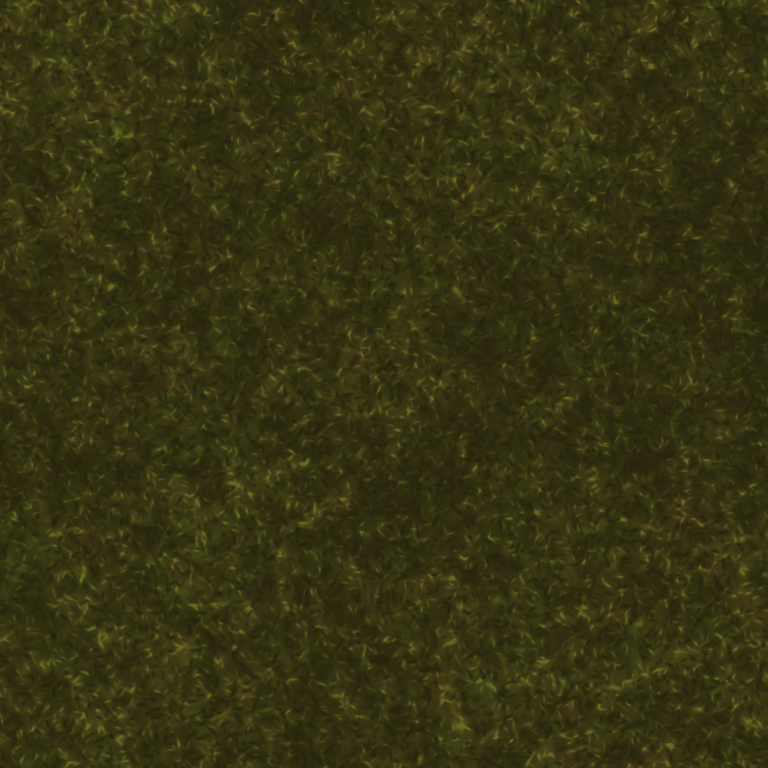
Reproduce this texture procedurally as a Shadertoy shader.

```glsl
// Dark olive moss: short soft fibres lie in all directions over clumpy noise.
// Three fibre layers and three noise scales add up to one height value, which
// sets the brightness; a slow second noise shifts the hue from green to brown.

vec3 hash3(vec2 p) {
    vec3 q = fract(vec3(p.xyx) * vec3(0.1031, 0.1030, 0.0973));
    q += dot(q, q.yxz + 33.33);
    return fract((q.xxy + q.yzz) * q.zyx);
}

mat2 rotation(float angle) {
    float c = cos(angle), s = sin(angle);
    return mat2(c, s, -s, c);
}

// Smooth value noise from -1 to 1
float noise(vec2 p) {
    vec2 cell = floor(p), f = fract(p);
    f = f * f * (3.0 - 2.0 * f);
    float low = mix(hash3(cell).x, hash3(cell + vec2(1, 0)).x, f.x);
    float high = mix(hash3(cell + vec2(0, 1)).x, hash3(cell + vec2(1, 1)).x, f.x);
    return 2.0 * mix(low, high, f.y) - 1.0;
}

// One light or dark soft stroke per cell, at a random place and angle
float fibres(vec2 p) {
    vec2 cell = floor(p);
    float sum = 0.0;
    for (int y = -1; y <= 1; y++) {
        for (int x = -1; x <= 1; x++) {
            vec2 id = cell + vec2(x, y);
            vec3 place = hash3(id);
            float tone = 2.0 * hash3(id + 57.0).y - 1.0;
            vec2 d = rotation(place.z * 3.1416) * (p - id - place.xy);
            d /= vec2(0.5, 0.18);
            sum += tone * exp(-dot(d, d));
        }
    }
    return sum;
}

void mainImage(out vec4 fragColor, in vec2 fragCoord) {
    vec2 uv = fragCoord / iResolution.y;

    // Fine fibres
    float height = 2.5 * fibres(uv * 105.0 + 11.0);
    height += 2.3 * fibres(rotation(0.6) * uv * 78.0 + 203.0);
    height += 1.6 * fibres(rotation(1.1) * uv * 52.0 + 417.0);

    // Clumps, patches and broad shading
    height += 0.95 * noise(rotation(0.4) * uv * 62.0 + 131.0);
    height += 0.6 * noise(rotation(0.9) * uv * 25.0 + 307.0);
    height += 0.5 * noise(rotation(0.7) * uv * 5.0 + 71.0);
    height += 0.15 - 0.5 * exp(-pow((uv.y - 0.66) / 0.14, 2.0));
    height = clamp(height, -3.0, 3.0);

    // Skewed brightness: wide dark ground, few bright tips
    float light = exp(height * (0.17 + 0.025 * height) - 0.02);

    // Hue drift between green and brown
    float brown = 0.6 * noise(rotation(0.5) * uv * 38.0 + 511.0)
                + 0.4 * noise(rotation(1.2) * uv * 90.0 + 613.0);
    vec3 olive = vec3(0.203, 0.194, 0.068);
    vec3 color = olive * light * (1.0 + brown * vec3(0.08, -0.04, 0.04));

    fragColor = vec4(color, 1.0);
}
```
